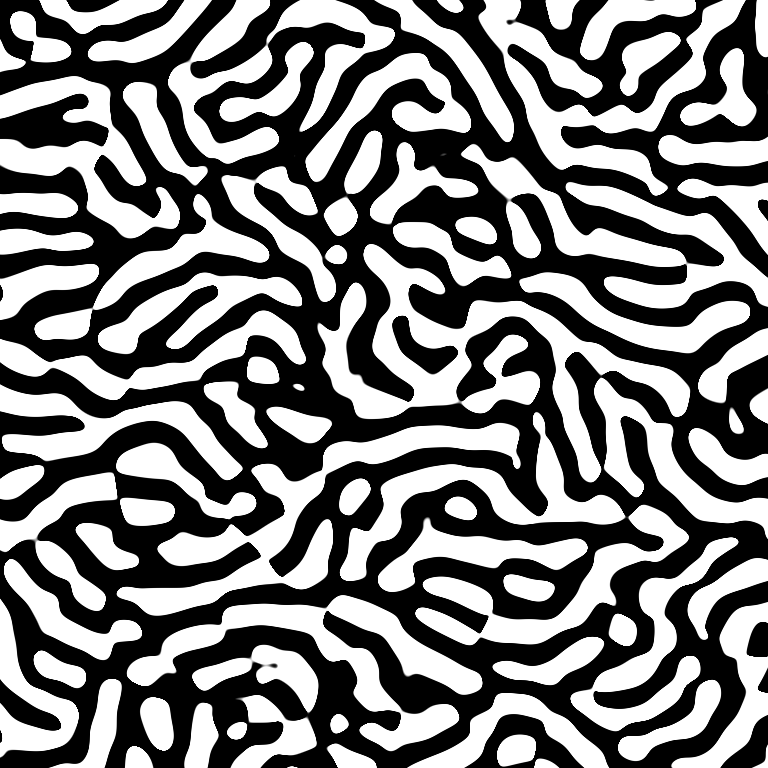
Give the GLSL for this pattern, as a three.js fragment shader.

```glsl
// Black and white labyrinth of winding, branching worms with rounded ends.
// Wave packets scattered on a jittered grid follow a slowly turning direction
// field; their complex sum is thresholded into stripes of even width.
varying vec2 vUv;

const float TAU = 6.2831853;
const float CELLS = 20.0;        // packet grid cells across the canvas
const float WAVES = 18.0;        // stripe periods across the canvas
const float REACH = 2.0;         // packet radius in cells
const float EDGE = 0.0007;       // half width of the edge, in canvas units
const vec3 INK = vec3(0.0);
const vec3 PAPER = vec3(1.0);

vec4 hash4(vec2 p) {
  vec4 q = fract(p.xyxy * vec4(0.1031, 0.1030, 0.0973, 0.1099));
  q += dot(q, q.wzxy + 33.33);
  return fract((q.xxyz + q.yzzw) * q.zywx);
}

// Dot product of a random unit gradient at a lattice corner
float cornerSlope(vec2 corner, vec2 offset) {
  float a = TAU * hash4(corner + 71.0).x;
  return dot(vec2(cos(a), sin(a)), offset);
}

float gradientNoise(vec2 p) {
  vec2 i = floor(p);
  vec2 f = p - i;
  vec2 u = f * f * f * (f * (f * 6.0 - 15.0) + 10.0);
  vec2 x = vec2(1.0, 0.0);
  float low = mix(cornerSlope(i, f), cornerSlope(i + x.xy, f - x.xy), u.x);
  float high = mix(cornerSlope(i + x.yx, f - x.yx), cornerSlope(i + x.xx, f - x.xx), u.x);
  return mix(low, high, u.y);
}

// Wave direction: mostly upright, so the stripes lean to horizontal
float waveAngle(vec2 uv, float turns, float swing) {
  return 0.25 * TAU + swing * gradientNoise(uv * turns + 13.7);
}

// Complex sum of the wave packets around a point given in cell units
vec2 packetSum(vec2 p, float wavenumber, float angleJitter) {
  vec2 home = floor(p);
  vec2 sum = vec2(0.0);
  for (int y = -2; y <= 2; y++) {
    for (int x = -2; x <= 2; x++) {
      vec2 cell = home + vec2(float(x), float(y));
      vec4 rnd = hash4(cell + 17.0);
      vec2 center = cell + rnd.xy;
      vec2 d = p - center;
      float window = max(0.0, 1.0 - dot(d, d) / (REACH * REACH));
      if (window > 0.0) {
        float angle = waveAngle(center / CELLS, 4.0, 3.8) + angleJitter * (rnd.w - 0.5);
        float phase = wavenumber * dot(d, vec2(cos(angle), sin(angle))) + TAU * rnd.z;
        sum += window * window * window * vec2(cos(phase), sin(phase));
      }
    }
  }
  return sum;
}

// Approximate signed distance to the worm outline, positive inside.
// widen fattens the stripes, cut breaks them where the waves cancel.
float wormDistance(vec2 uv, float widen, float cut) {
  vec2 wave = packetSum(uv * CELLS, TAU * WAVES / CELLS, 1.0);
  float strength = length(wave);
  float level = wave.x + widen * strength - cut;
  return level / (TAU * WAVES * (strength + 0.02));
}

void main() {
  float d = wormDistance(vUv, 0.33, 0.295);
  float inside = smoothstep(-EDGE, EDGE, d);
  gl_FragColor = vec4(mix(INK, PAPER, inside), 1.0);
}
```
